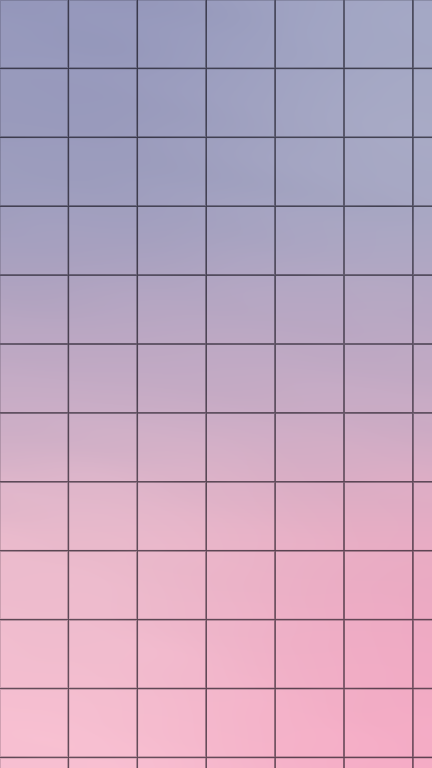
This pattern is drawn by a Shadertoy shader. Its source:

```glsl
// Thin dark square grid over a soft dusk gradient, blue-violet above and pink below.
// The gradient blends smooth colour stops and drifts sideways; lines are box-filtered
// periodic distances that tint the gradient, with faint cloudy unevenness.

float hash(vec2 p) {
    vec3 q = fract(vec3(p.xyx) * 0.1031);
    q += dot(q, q.yzx + 33.33);
    return fract((q.x + q.y) * q.z);
}

float valueNoise(vec2 p) {
    vec2 cell = floor(p), f = fract(p);
    f = f * f * (3.0 - 2.0 * f);
    return mix(mix(hash(cell), hash(cell + vec2(1, 0)), f.x),
               mix(hash(cell + vec2(0, 1)), hash(cell + vec2(1, 1)), f.x), f.y);
}

// Sky colour: u runs left to right, v runs top to bottom, both 0 to 1.
vec3 duskGradient(float u, float v) {
    vec3 color = mix(vec3(0.585, 0.595, 0.735), vec3(0.615, 0.615, 0.742), smoothstep(0.0, 0.28, v));
    color = mix(color, vec3(0.76, 0.665, 0.768), smoothstep(0.22, 0.52, v));
    color = mix(color, vec3(0.92, 0.73, 0.80), smoothstep(0.46, 0.74, v));
    color = mix(color, vec3(0.97, 0.75, 0.82), smoothstep(0.68, 1.0, v));

    // Cool light in the upper right, deeper rose in the lower right.
    color += vec3(0.055, 0.06, 0.035) * smoothstep(0.2, 1.0, u) * (1.0 - smoothstep(0.1, 0.5, v));
    color -= vec3(0.01, 0.075, 0.045) * smoothstep(0.15, 1.0, u) * smoothstep(0.45, 0.85, v);
    return color;
}

// Fraction of a pixel covered by a line of the given width.
vec2 lineCoverage(vec2 d, float width, float pixel) {
    vec2 near = max(d - 0.5 * pixel, -0.5 * width);
    vec2 far = min(d + 0.5 * pixel, 0.5 * width);
    return clamp((far - near) / pixel, 0.0, 1.0);
}

void mainImage(out vec4 fragColor, in vec2 fragCoord) {
    // Canvas widths, measured from the top left corner.
    float pixel = 1.0 / iResolution.x;
    vec2 p = vec2(fragCoord.x, iResolution.y - fragCoord.y) * pixel;
    vec2 uv = vec2(p.x, 1.0 - fragCoord.y / iResolution.y);

    // Background with faint slanted streaks.
    float streaks = valueNoise(vec2(p.x * 4.0 + p.y, p.y * 16.0 - p.x * 3.0)) - 0.5;
    vec3 color = duskGradient(uv.x, uv.y + 0.012 * streaks) + 0.008 * streaks;

    // Square grid: nearest line on each axis.
    float pitch = 0.1595;
    vec2 g = (p - 0.1583) / pitch;
    vec2 lineId = floor(g + 0.5);
    vec2 coverage = lineCoverage(abs(g - lineId) * pitch, 0.0036, pixel);

    // Each line varies a little in strength along its length.
    vec2 strength = 0.92 + 0.08 * vec2(valueNoise(vec2(lineId.x + 7.0, p.y * 9.0)),
                                       valueNoise(vec2(lineId.y + 31.0, p.x * 9.0)));
    coverage *= strength;
    float ink = max(coverage.x, coverage.y);
    color = mix(color, color * vec3(0.38, 0.37, 0.40), ink);

    fragColor = vec4(color, 1.0);
}
```
